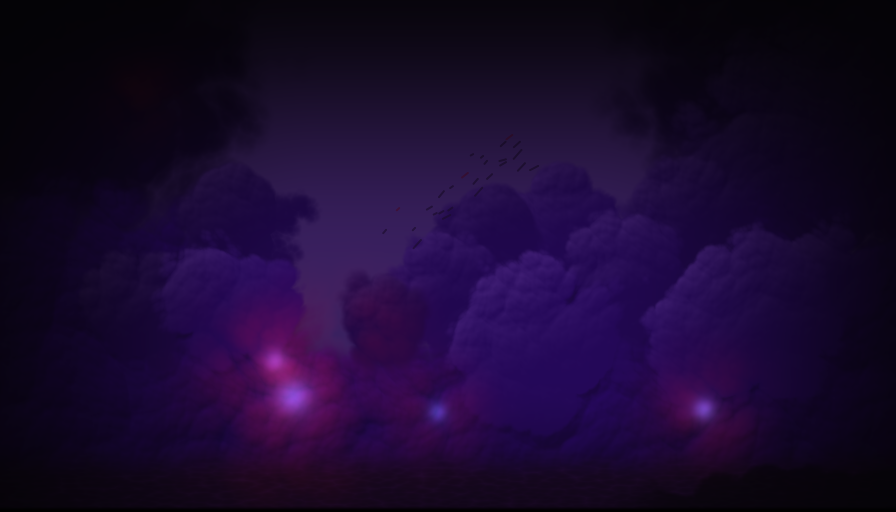
Reproduce this background procedurally as a WebGL 1 fragment shader.

```glsl
precision highp float;
// Violet smoke clouds billowing over a dark plain, lit by three fires.
uniform vec2 u_resolution;

#define SKY vec3(0.22, 0.12, 0.37)
#define SMOKE vec3(0.135, 0.022, 0.345)
#define SMOKE_LIT vec3(0.25, 0.115, 0.46)
#define EMBER vec3(0.18, 0.01, 0.0)
#define FLAME vec3(0.20, 0.20, 0.42)
#define SOIL vec3(0.13, 0.035, 0.19)
#define SHADOW vec3(0.014, 0.010, 0.020)
#define LIGHT_DIR vec2(-0.45, 0.89)
#define BILLOW_SCALE 9.0
#define EDGE_ROUGHNESS 1.2
#define RELIEF 2.2
#define DEBRIS_COUNT 26

vec2 hash2(vec2 p) {
    return fract(sin(vec2(dot(p, vec2(127.1, 311.7)), dot(p, vec2(269.5, 183.3)))) * 43758.5);
}

// Squared distance to the nearest scattered cell point.
float cells(vec2 p) {
    vec2 id = floor(p), f = fract(p);
    float nearest = 1.0;
    for (int y = -1; y <= 1; y++) {
        for (int x = -1; x <= 1; x++) {
            vec2 cell = vec2(float(x), float(y));
            vec2 d = cell + hash2(id + cell) - f;
            nearest = min(nearest, dot(d, d));
        }
    }
    return nearest;
}

// Cauliflower-like height centred near zero.
float billow(vec2 p) {
    p += 0.012 * sin(p.yx * 23.0 + vec2(0.0, 1.7));
    p *= BILLOW_SCALE;
    float height = 0.0, amp = 0.5;
    for (int i = 0; i < 4; i++) {
        height += amp * (0.8 - cells(p));
        p = p * 2.1 + 5.3;
        amp *= 0.42;
    }
    return height - 0.48;
}

// One rounded cloud head, brightest on the side facing the light.
void puff(inout vec3 col, vec2 p, vec2 center, float radius, float tone, float height, float relief) {
    vec2 v = (p - center) / radius;
    float edge = length(v) - EDGE_ROUGHNESS * height;
    float softness = mix(0.35, 0.08, smoothstep(0.4, 0.9, tone));
    float cover = 1.0 - smoothstep(1.0 - softness, 1.0 + softness, edge);
    float facing = smoothstep(-0.4, 1.3, dot(v, LIGHT_DIR));
    float lit = clamp(facing * (0.65 + relief * 2.0) + relief * 0.3, 0.0, 1.0);
    col = mix(col, mix(SMOKE, SMOKE_LIT, lit) * tone, cover);
}

// Red halo broken up by the smoke, around a small pale core.
vec3 fire(vec2 p, vec2 center, float radius, float core, float height) {
    vec2 v = (p - center) / radius;
    float d = dot(v, v);
    float halo = exp(-d) * clamp(0.75 + 2.5 * height, 0.0, 1.5);
    return EMBER * halo + FLAME * core * (exp(-d * 24.0) + 0.25 * exp(-d * 7.0));
}

float segment(vec2 p, vec2 a, vec2 dir) {
    return length(p - a - dir * clamp(dot(p - a, dir) / dot(dir, dir), 0.0, 1.0));
}

void main() {
    vec2 p = (gl_FragCoord.xy - vec2(0.5 * u_resolution.x, 0.0)) / u_resolution.y;
    p.x += 0.877;
    float px = 1.0 / u_resolution.y;
    float h = billow(p);
    float relief = clamp((h - billow(p + LIGHT_DIR * 0.01)) * RELIEF, -0.25, 0.3);

    // Sky and the dark columns framing it
    vec3 col = SKY;
    puff(col, p, vec2(0.15, 0.83), 0.32, 0.45, h, relief);
    puff(col, p, vec2(1.46, 0.88), 0.23, 0.5, h, relief);
    puff(col, p, vec2(1.62, 0.68), 0.27, 0.75, h, relief);

    // Smoke bank filling the lower half
    float bankTop = 0.34 + 0.22 * smoothstep(0.85, 1.15, p.x) + 0.26 * (1.0 - smoothstep(0.3, 0.62, p.x));
    float bank = 1.0 - smoothstep(-0.05, 0.07, p.y - bankTop - 0.3 * h);
    col = mix(col, SMOKE * (0.9 + 0.7 * relief), bank);

    // Cloud heads, back to front
    puff(col, p, vec2(0.48, 0.57), 0.12, 0.8, h, relief);
    puff(col, p, vec2(1.34, 0.56), 0.12, 0.8, h, relief);
    puff(col, p, vec2(1.09, 0.55), 0.12, 0.9, h, relief);
    puff(col, p, vec2(0.95, 0.55), 0.10, 0.85, h, relief);
    puff(col, p, vec2(1.23, 0.45), 0.13, 0.9, h, relief);
    puff(col, p, vec2(0.87, 0.43), 0.11, 0.9, h, relief);
    puff(col, p, vec2(0.74, 0.37), 0.09, 0.75, h, relief);
    puff(col, p, vec2(0.27, 0.39), 0.11, 0.85, h, relief);
    puff(col, p, vec2(0.45, 0.41), 0.13, 1.05, h, relief);
    puff(col, p, vec2(1.62, 0.47), 0.10, 1.0, h, relief);
    puff(col, p, vec2(1.06, 0.32), 0.17, 1.0, h, relief);
    puff(col, p, vec2(1.45, 0.36), 0.18, 1.05, h, relief);

    // Flying debris
    for (int i = 0; i < DEBRIS_COUNT; i++) {
        vec2 r = hash2(vec2(float(i), 3.0)), s = hash2(vec2(float(i), 8.0));
        vec2 start = mix(vec2(0.99, 0.70), vec2(0.76, 0.50), r.x * r.x) + (s - 0.5) * vec2(0.10, 0.08);
        float d = segment(p, start, vec2(0.012, 0.003 + 0.012 * r.y) * (0.3 + s.x));
        float mark = 1.0 - smoothstep(0.0008, 0.0012 + px, d);
        col = mix(col, vec3(0.10 + 0.18 * step(0.85, s.y), 0.04, 0.17), mark * 0.65);
    }

    // Plain with fine streaked grain
    float grain = cells(p * vec2(40.0, 130.0));
    col = mix(col, SOIL * (0.85 + 0.4 * grain), 1.0 - smoothstep(0.06, 0.13, p.y + 0.05 * h));

    // Vignette
    float shade = 1.0 - 0.96 * smoothstep(0.25, 1.08, abs(p.x - 0.88));
    shade *= 1.0 - 0.94 * smoothstep(0.48, 1.05, p.y);
    shade *= mix(0.5, 1.0, smoothstep(-0.02, 0.26, p.y));
    col = SHADOW + col * shade * 0.95;

    // Fires and stray ember glows
    col += fire(p, vec2(0.575, 0.225), 0.15, 1.0, h);
    col += fire(p, vec2(0.54, 0.295), 0.10, 0.8, h) * 0.8;
    col += fire(p, vec2(0.857, 0.195), 0.085, 0.8, h) * 0.85;
    col += fire(p, vec2(1.377, 0.20), 0.095, 1.0, h) * 0.9;
    col += fire(p, vec2(0.74, 0.37), 0.08, 0.0, h) * 0.5;
    col += fire(p, vec2(0.285, 0.81), 0.07, 0.0, h) * 0.2;

    // Low scrub at the right and the dark bottom rim
    float scrub = 0.035 + 0.055 * smoothstep(1.15, 1.65, p.x) + 0.12 * h;
    float dark = smoothstep(1.15, 1.35, p.x) * (1.0 - smoothstep(-0.01, 0.012, p.y - scrub));
    col = mix(col, SHADOW * 1.5, dark * 0.6);
    col *= smoothstep(0.002, 0.012, p.y);
    gl_FragColor = vec4(col, 1.0);
}
```
